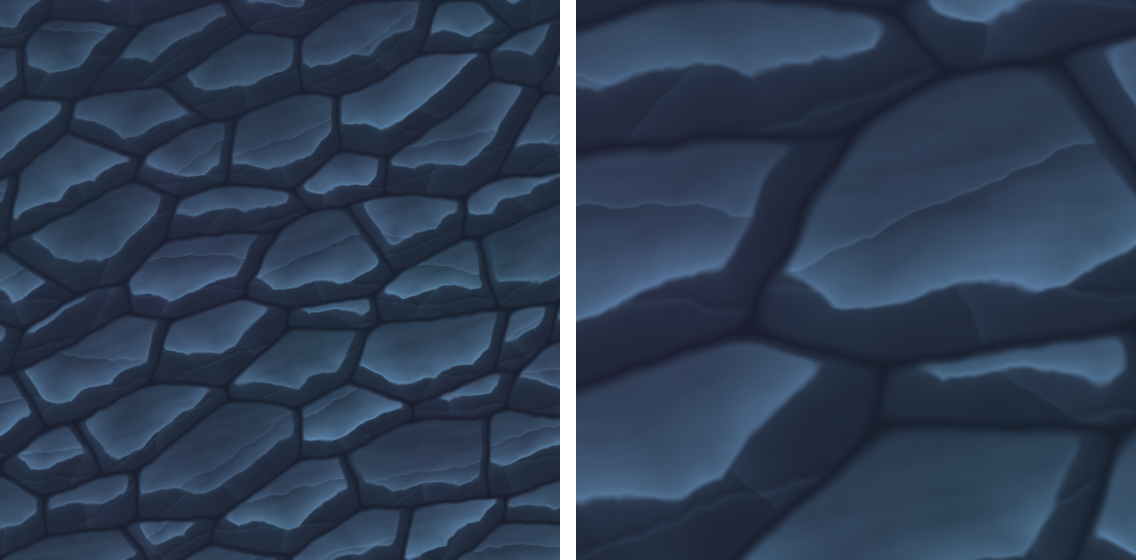
Left: the whole. Right: its middle third, enlarged.
Reproduce this texture procedurally as a WebGL 1 fragment shader.

```glsl
precision highp float;
// A wall of tilted blue slate stones under soft light from above.
// Stones are a weighted cellular pattern in sheared brick rows; a second, inset
// outline of each cell splits it into a lit top face and a dark front.
uniform vec2 u_resolution;

const float SLOPE = 0.27;
const vec2 GRID = vec2(4.9, 8.8);

vec2 hash2(vec2 p) {
  vec2 k = vec2(dot(p, vec2(127.1, 311.7)), dot(p, vec2(269.5, 183.3)));
  return fract(sin(k) * 43758.55);
}

// Layered sines, each turned and bent by the one before, about -1 to 1.
float waves(vec2 p) {
  float sum = 0.0, amp = 0.5;
  for (int i = 0; i < 4; i++) {
    sum += amp * sin(p.x + 1.7 * sin(p.y)) * cos(p.y * 0.8 + sum);
    p = mat2(1.5, 1.1, -1.1, 1.5) * p + 2.3;
    amp *= 0.6;
  }
  return sum;
}

// Stone centre in grid space, with its weight (size) in z.
vec3 stoneSite(vec2 cell) {
  vec2 h = hash2(cell);
  float brick = 0.5 * mod(cell.y, 2.0);
  return vec3(cell + vec2(brick, 0.0) + vec2(0.14, 0.22) + vec2(0.72, 0.56) * h,
              0.55 * hash2(cell + 37.0).x);
}

void main() {
  vec2 uv = gl_FragCoord.xy / u_resolution;
  vec2 p = uv + 0.007 * vec2(waves(uv * 19.0), waves(uv * 17.0 + 5.0));
  p.y += 0.012 * sin(uv.x * 7.0 + uv.y * 4.0);
  vec2 q = vec2(p.x, p.y - SLOPE * p.x) * GRID + vec2(3.0, 7.0);

  // Find the stone under this point.
  vec2 home = floor(q);
  vec3 site = vec3(0.0);
  float best = 100.0;
  for (int j = -2; j <= 2; j++) {
    for (int i = -2; i <= 2; i++) {
      vec2 cell = floor(q) + vec2(i, j);
      vec3 s = stoneSite(cell);
      float d = dot(s.xy - q, s.xy - q) - s.z;
      if (d < best) { best = d; home = cell; site = s; }
    }
  }
  vec2 look = hash2(home + 11.0);
  vec2 turn = hash2(home + 71.0);
  vec2 local = (q - site.xy) / GRID;

  // Rounded distances, in canvas units, to the outline, the top face and its lip.
  float chips = 0.011 * abs(sin(p.x * 32.0 + look.x * 20.0 + 2.0 * sin(p.y * 19.0)))
              + 0.004 * waves(p * 50.0);
  float frontDepth = mix(0.018, 0.046, look.y);
  float outerSum = 0.0, topSum = 0.0, lip = 0.12;
  vec2 facing = vec2(0.0);
  for (int j = -2; j <= 2; j++) {
    for (int i = -2; i <= 2; i++) {
      if (i == 0 && j == 0) continue;
      vec3 s = stoneSite(home + vec2(i, j));
      vec2 dir = s.xy - site.xy;
      float gap = dot(s.xy - q, s.xy - q) - s.z - best;
      vec2 grad = vec2(GRID.x * dir.x - SLOPE * GRID.y * dir.y, GRID.y * dir.y);
      float d = 0.5 * gap / length(grad);
      vec2 n = normalize(grad);
      float down = max(-n.y, 0.0);
      float inset = 0.004 + (frontDepth + chips) * down + 0.008 * max(n.x, 0.0);
      outerSum += exp(-230.0 * d);
      float w = exp(-260.0 * (d - inset));
      topSum += w;
      facing += n * w;
      if (n.y < -0.45) lip = min(lip, d - inset);
    }
  }
  float outer = -log(outerSum) / 230.0;
  float top = -log(topSum) / 260.0;
  facing /= topSum;
  float lower = smoothstep(0.1, -0.8, facing.y);

  // Top face: brighter toward its lower lip, with a shallow slanted ledge.
  float grain = waves(vec2(p.x, p.y - SLOPE * p.x) * vec2(22.0, 80.0));
  float face = 0.24 + 0.84 * exp(-max(lip, 0.0) / 0.038);
  float ledge = local.y - (turn.x - 0.35) * 0.06 - (turn.y - 0.5) * local.x
              + 0.008 * waves(p * 30.0);
  float hasLedge = step(0.4, look.x);
  face -= 0.26 * hasLedge * smoothstep(0.0015, -0.001, ledge) * exp(min(ledge, 0.0) / 0.016);
  face += 0.20 * hasLedge * exp(-abs(ledge - 0.001) / 0.0025);
  face *= 0.76 + 0.42 * turn.x;

  // Front faces: shadow with planar facets, a light crease and dark cracks.
  float front = 0.02 + 0.19 * exp(min(top, 0.0) / 0.014) - 0.09 * facing.x;
  float crease = local.x + (look.x - 0.5) * 0.12 + local.y * (turn.y - 0.5) * 2.4
               + 0.006 * waves(p * 36.0);
  front += 0.14 * smoothstep(-0.001, 0.001, crease) * exp(-max(crease, 0.0) / 0.022);
  float crack = local.y + 0.035 + (turn.x - 0.5) * local.x + 0.010 * waves(p * 24.0 + look);
  front += 0.15 * exp(-abs(crack) / 0.002) - 0.09 * exp(-abs(crack - 0.005) / 0.003);

  float light = mix(front, face, smoothstep(-0.0025, 0.0025, top));
  light += 0.36 * lower * exp(-abs(top - 0.002) / 0.0035) * (0.55 + 0.6 * waves(p * 20.0));
  light += (0.03 + 0.07 * smoothstep(-0.002, 0.004, top)) * grain;

  // Narrow dark joints and a broad fall-off toward the upper left.
  light *= smoothstep(-0.001, 0.009, outer);
  light -= 0.17 * (1.0 - smoothstep(-0.002, 0.006, outer));
  light *= 1.06 - 0.32 * smoothstep(0.5, 1.3, uv.y + 0.3 * (1.0 - uv.x));

  vec3 shadow = vec3(0.125, 0.160, 0.230);
  vec3 slate = vec3(0.275, 0.385, 0.505);
  vec3 color = mix(shadow, slate, light);
  color += vec3(-0.010, 0.008, -0.004) * waves(uv * 6.0 + 1.0);
  gl_FragColor = vec4(color, 1.0);
}
```
